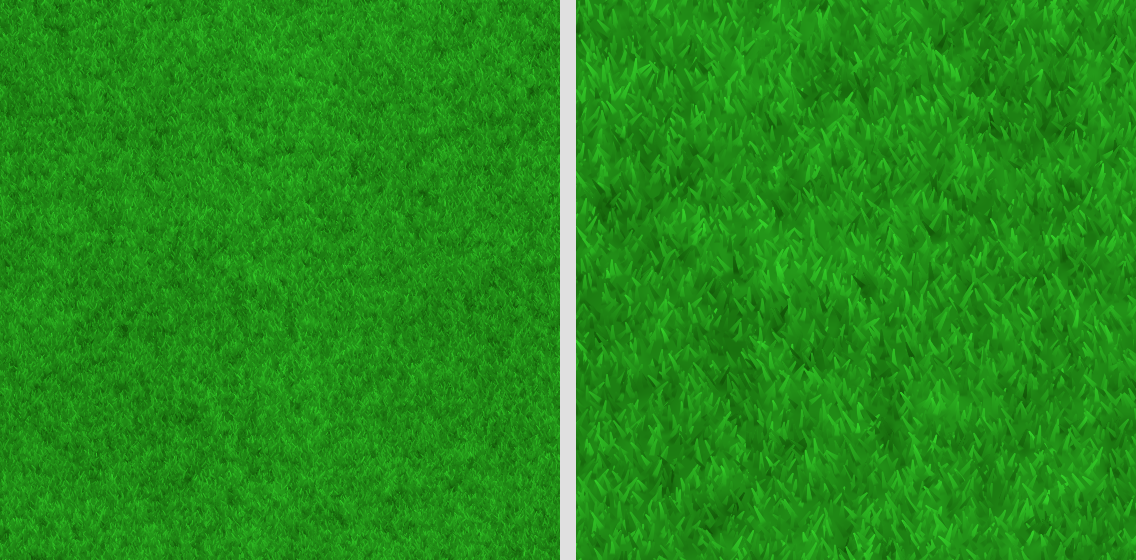
Left, the full canvas; right, a detail of the centre.
Reproduce this texture procedurally as a Shadertoy shader.

```glsl
vec3 hash3(vec2 cell, int seed) {
    uvec3 v = uvec3(ivec3(ivec2(cell) + 512, seed));
    v = v * 1664525u + 1013904223u;
    v.x += v.y * v.z; v.y += v.z * v.x; v.z += v.x * v.y;
    v ^= v >> 16u;
    v.x += v.y * v.z; v.y += v.z * v.x; v.z += v.x * v.y;
    return vec3(v >> 8u) / 16777216.0;
}

float noise(vec2 p, int seed) {
    vec2 i = floor(p), f = fract(p);
    f = f * f * (3.0 - 2.0 * f);
    return mix(mix(hash3(i, seed).x, hash3(i + vec2(1, 0), seed).x, f.x),
               mix(hash3(i + vec2(0, 1), seed).x, hash3(i + vec2(1, 1), seed).x, f.x), f.y);
}

// Brightness of the lawn around a blade's root: broad patches, tufts and dark gaps
float lawnTone(vec2 uv) {
    float patches = noise(uv * 3.5, 11) + 0.6 * noise(uv * 9.0, 12) - 0.8;
    float tufts = 0.5 * noise(uv * 42.0, 13) + noise(uv * vec2(95.0, 85.0), 14) - 0.75;
    float gaps = smoothstep(0.66, 0.95, noise(uv * vec2(75.0, 80.0), 15));
    return 0.26 * patches + 0.52 * tufts - 0.36 * gaps;
}

void mainImage(out vec4 fragColor, in vec2 fragCoord) {
    const float density = 125.0;
    vec2 p = fragCoord / iResolution.y * density;
    float pixel = density / iResolution.y;
    vec2 cell = floor(p);

    // Bare ground, then blades painted from the back rows to the front
    vec2 root = p;
    float shade = -0.2;
    for (int y = 1; y >= -2; y--)
    for (int x = -1; x <= 1; x++)
    for (int k = 0; k < 3; k++) {
        vec2 home = cell + vec2(x, y);
        vec3 place = hash3(home, k);
        vec3 look = hash3(home, k + 4);
        vec2 base = home + place.xy;
        vec2 blade = vec2((place.z - 0.5) * 1.9, 0.6 + 0.9 * look.x);
        vec2 d = p - base;
        float along = clamp(dot(d, blade) / dot(blade, blade), 0.0, 1.0);

        // A slight bend and a tapering tip
        d.x -= (look.y - 0.5) * 0.5 * along * (1.0 - along);
        float halfWidth = 0.23 * (1.0 - 0.7 * along);
        float edge = length(d - blade * along) - halfWidth;
        float cover = 1.0 - smoothstep(-0.6 * pixel, 0.6 * pixel, edge);
        cover *= smoothstep(0.0, 0.25, along);

        float glint = step(0.95, look.y) * along * 0.6;
        float bladeShade = (look.z - 0.5) * 1.15 + (along - 0.5) * 0.45 + glint;
        shade = mix(shade, bladeShade, cover);
        root = mix(root, base, cover);
    }

    // Grass ramp from shadow to lit tip
    float tone = clamp(0.54 + shade + lawnTone(root / density), -0.5, 1.6);
    vec3 shadowGreen = vec3(0.10, 0.45, 0.06);
    vec3 litGreen = vec3(0.16, 0.67, 0.12);
    fragColor = vec4(mix(shadowGreen, litGreen, tone), 1.0);
}
```
